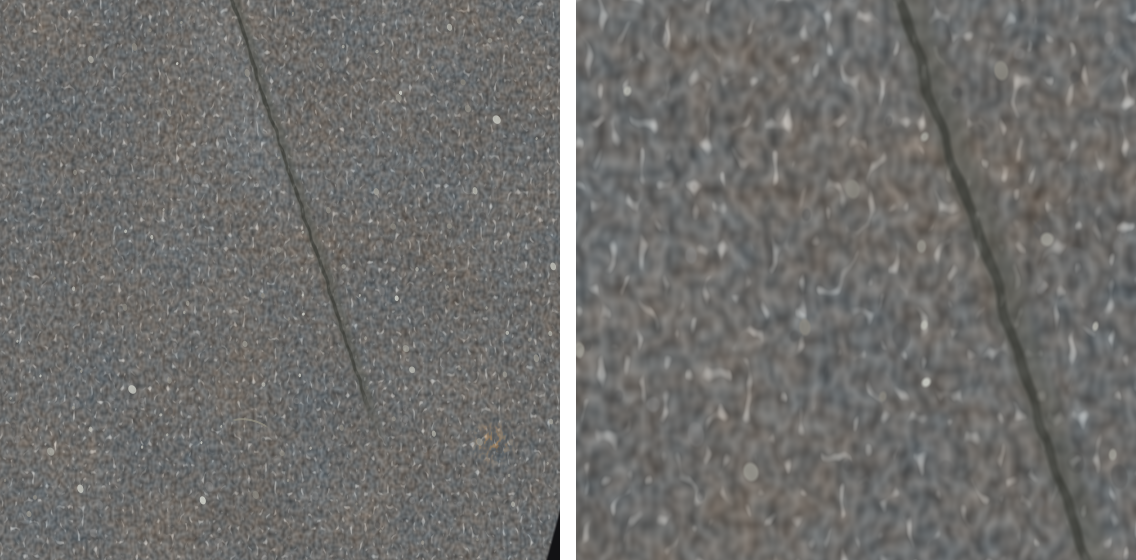
Left: the whole. Right: its middle third, enlarged.
Write a Shadertoy shader that draws this texture.

```glsl
// Worn grey asphalt: fine gradient-noise grit with faint blue and brown stains,
// scattered pale and dark pebbles, and one slanted crack that fades out low down.
// Small debris and a dark corner finish the surface.

vec2 hash2(vec2 p) {
    vec3 q = fract(p.xyx * vec3(0.1031, 0.1030, 0.0973));
    q += dot(q, q.yzx + 33.33);
    return fract((q.xx + q.yz) * q.zy);
}

float gradientDot(vec2 cell, vec2 offset) {
    float angle = 6.2832 * hash2(cell).x;
    return dot(vec2(cos(angle), sin(angle)), offset);
}

// Gradient noise, roughly -0.7 to 0.7
float noise(vec2 p) {
    vec2 i = floor(p), f = fract(p);
    vec2 u = f * f * f * (f * (f * 6.0 - 15.0) + 10.0);
    vec2 e = vec2(0.0, 1.0);
    float low = mix(gradientDot(i, f), gradientDot(i + e.yx, f - e.yx), u.x);
    float high = mix(gradientDot(i + e.xy, f - e.xy), gradientDot(i + e.yy, f - e.yy), u.x);
    return mix(low, high, u.y);
}

// Scattered rounded stones: x = coverage, y = random tone of the stone
vec2 pebbles(vec2 uv, float grid, float share, float minRadius, float maxRadius) {
    vec2 p = uv * grid, cell = floor(p), result = vec2(0.0);
    float blur = 0.0013 * grid;
    for (int y = -1; y <= 1; y++)
    for (int x = -1; x <= 1; x++) {
        vec2 id = cell + vec2(x, y);
        vec2 pick = hash2(id + grid * 3.0), size = hash2(id + grid * 7.0 + 41.0);
        vec2 d = p - id - hash2(id + grid);
        d.x *= 1.0 + 0.5 * size.y;
        d.y += 0.4 * (size.x - 0.5) * d.x;
        float radius = mix(minRadius, maxRadius, size.x * size.x) * grid;
        float cover = step(pick.x, share) * (1.0 - smoothstep(radius - blur, radius + blur, length(d)));
        if (cover > result.x) result = vec2(cover, pick.y);
    }
    return result;
}

void mainImage(out vec4 fragColor, in vec2 fragCoord) {
    vec2 uv = fragCoord / iResolution.xy;

    // Grit, slightly taller than wide, with bent grains
    vec2 bent = uv + 0.003 * vec2(noise(uv * 45.0), noise(uv * 45.0 + 60.0));
    float coarse = noise(bent * vec2(88.0, 66.0));
    float fine = noise(bent * vec2(165.0, 120.0) + 17.0);
    float flecks = noise(bent * vec2(125.0, 80.0) + 53.0);
    float cloud = noise(uv * 5.0 + 8.0) + 0.6 * noise(uv * 14.0 + 31.0);
    float grit = 0.10 * coarse + 0.13 * fine + 0.25 * smoothstep(0.22, 0.65, flecks);

    // Crack line and the smoother worn strip beside it
    float path = 0.414 + 0.335 * (1.0 - uv.y) + 0.006 * noise(vec2(uv.y * 9.0, 2.0))
               + 0.004 * noise(vec2(uv.y * 45.0, 5.0));
    float side = (uv.x - path) * 0.948;
    float extent = smoothstep(0.25, 0.31, uv.y);
    float halfWidth = 0.0022 + 0.0022 * noise(vec2(uv.y * 30.0, 9.0));
    float crack = extent * (1.0 - smoothstep(halfWidth - 0.001, halfWidth + 0.0022, abs(side)));
    float strip = smoothstep(0.16, 0.32, uv.y) * (1.0 - smoothstep(0.004, 0.015, abs(side - 0.004)));

    // Base tone and stains
    float tone = 0.416 + 0.025 * cloud + grit * (1.0 - 0.5 * strip);
    tone += 0.03 * exp(-pow((side + 0.045) / 0.06, 2.0)) * smoothstep(0.3, 0.8, uv.y);
    vec3 color = tone * vec3(1.005, 1.0, 0.985);
    float stain = noise(uv * 8.0 + 71.0) + 0.7 * noise(uv * 34.0 + 12.0);
    color += 0.028 * stain * vec3(1.0, 0.05, -0.8);
    color += 0.03 * noise(bent * 70.0 + 90.0) * vec3(0.8, -0.1, -0.7);

    // Muted stones, then sparse bright chips
    vec2 muted = pebbles(uv, 38.0, 0.30, 0.003, 0.009);
    color = mix(color, vec3(mix(0.31, 0.54, muted.y)) + 0.4 * grit, 0.5 * muted.x);
    vec2 chip = pebbles(uv, 24.0, 0.18, 0.0025, 0.0075);
    vec3 chipColor = mix(vec3(0.53, 0.52, 0.49), vec3(0.82, 0.83, 0.80), chip.y * chip.y);
    color = mix(color, chipColor + 0.2 * grit, 0.85 * chip.x);

    // Crack shading
    color = mix(color, vec3(0.355, 0.36, 0.335) + 0.6 * grit, 0.6 * strip);
    color = mix(color, vec3(0.245, 0.25, 0.23) + 0.3 * grit, 0.75 * crack);

    // Pale curved fibre and a rusty patch
    vec2 fibre = uv - vec2(0.447, 0.250);
    float strand = abs(fibre.y + 0.2 * fibre.x + 7.0 * fibre.x * fibre.x);
    float hair = (1.0 - smoothstep(0.0008, 0.0028, strand)) * (1.0 - smoothstep(0.025, 0.034, abs(fibre.x)));
    color = mix(color, vec3(0.59, 0.58, 0.52), 0.7 * hair);
    float rust = exp(-dot(uv - vec2(0.88, 0.21), uv - vec2(0.88, 0.21)) * 1300.0);
    color += rust * smoothstep(0.0, 0.35, coarse + fine) * vec3(0.12, 0.02, -0.09);

    // Dark object in the lower right corner
    float corner = smoothstep(-0.003, 0.003, uv.x - 0.976 - 0.27 * uv.y);
    color = mix(color, vec3(0.07, 0.07, 0.08), corner);

    fragColor = vec4(clamp(color, 0.0, 1.0), 1.0);
}
```
